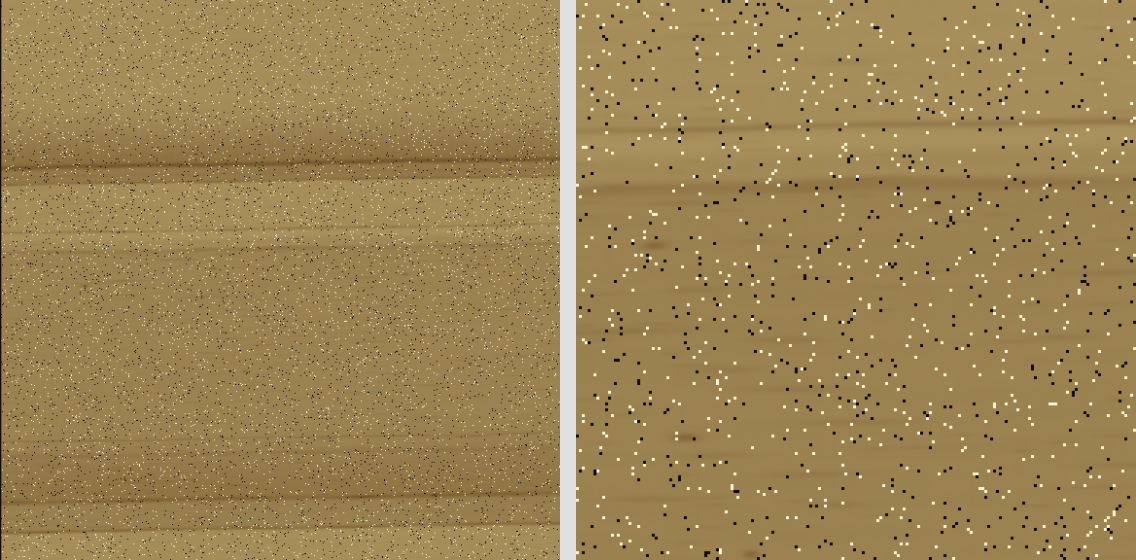
Left: the whole. Right: its middle third, enlarged.
Give the GLSL for this texture, as a Shadertoy shader.

```glsl
// Aged tan board with slightly tilted horizontal grooves, sprinkled with light and dark specks.
// A tone profile across the grooves is roughened by layered sines and cellular
// dashes, mapped to a brown ramp, then covered with area-filtered square specks.

float hash(vec2 p) {
    vec3 q = fract(p.xyx * vec3(0.1031, 0.1030, 0.0973));
    q += dot(q, q.yzx + 33.33);
    return fract((q.x + q.y) * q.z);
}

// Soft ridge of the given width centred on a height
float ridge(float v, float centre, float width) {
    float d = (v - centre) / width;
    return exp(-d * d);
}

float band(float v, float top, float bottom, float soft) {
    return smoothstep(top - soft, top + soft, v) * (1.0 - smoothstep(bottom - soft, bottom + soft, v));
}

// Cellular noise with one long, thin blot in some of the cells
float dashes(vec2 p, vec2 cellSize, float density) {
    vec2 q = p / cellSize, cell = floor(q);
    float sum = 0.0;
    for (int j = -1; j <= 1; j++)
    for (int i = -1; i <= 1; i++) {
        vec2 id = cell + vec2(i, j);
        vec2 centre = id + vec2(hash(id + 11.0), hash(id + 47.0));
        vec2 d = (q - centre) / vec2(0.2 + 0.35 * hash(id + 83.0), 0.22);
        sum += step(hash(id + 5.0), density) * exp(-dot(d, d) * 1.5);
    }
    return sum;
}

// Uneven strength along a groove, different for each seed
float wear(float x, float seed) {
    return 0.8 + 0.2 * sin(x * 8.0 + seed + 2.0 * sin(x * 21.0 + seed * 3.0));
}

// Brightness across the board: v runs downward, x along the grooves
float grooveTone(float v, float x) {
    float tone = 0.95;

    // Deep upper groove with a long shadow above it
    tone -= 0.37 * pow(smoothstep(0.15, 0.315, v), 1.6) * (1.0 - smoothstep(0.300, 0.307, v));
    tone -= 0.25 * band(v, 0.303, 0.331, 0.003);
    tone -= 0.22 * ridge(v, 0.300, 0.0045);
    tone -= 0.08 * wear(x, 1.0) * ridge(v, 0.317, 0.002);
    tone -= 0.26 * wear(x, 2.0) * ridge(v, 0.331, 0.0025);

    // Narrow bead below the pale strip
    tone -= 0.24 * wear(x, 3.6) * ridge(v, 0.417, 0.0022);
    tone += 0.07 * wear(x, 5.0) * ridge(v, 0.426, 0.005);
    tone -= 0.05 * ridge(v, 0.440, 0.006);
    tone -= 0.18 * wear(x, 4.0) * ridge(v, 0.452, 0.004);

    // Wide flat panel and the lower moulding
    tone -= 0.14 * band(v, 0.450, 0.952, 0.007);
    tone -= 0.15 * smoothstep(0.77, 0.89, v) * (1.0 - smoothstep(0.897, 0.906, v));
    tone -= 0.04 * band(v, 0.902, 0.951, 0.004);
    tone -= 0.14 * wear(x, 6.0) * ridge(v, 0.790, 0.0025);
    tone -= 0.12 * wear(x, 7.3) * ridge(v, 0.817, 0.0045);
    tone -= 0.21 * wear(x, 8.1) * ridge(v, 0.898, 0.0045);
    tone -= 0.34 * wear(x, 0.4) * ridge(v, 0.951, 0.0030);
    return tone;
}

vec3 woodRamp(float tone) {
    vec3 c = mix(vec3(0.27, 0.18, 0.11), vec3(0.40, 0.30, 0.15), clamp(tone * 4.0, 0.0, 1.0));
    c = mix(c, vec3(0.52, 0.41, 0.22), clamp(tone * 4.0 - 1.0, 0.0, 1.0));
    c = mix(c, vec3(0.59, 0.49, 0.30), clamp(tone * 4.0 - 2.0, 0.0, 1.0));
    return mix(c, vec3(0.66, 0.57, 0.365), clamp(tone * 4.0 - 3.0, 0.0, 1.4));
}

// Exact pixel coverage of tiny square specks: x is light, y is dark
vec2 specks(vec2 uv, float pixel) {
    vec2 q = uv * 576.0, cell = floor(q);
    float size = pixel * 576.0;
    vec2 cover = vec2(0.0);
    for (int j = -1; j <= 1; j++)
    for (int i = -1; i <= 1; i++) {
        vec2 id = cell + vec2(i, j);
        vec2 overlap = clamp(0.5 * (1.0 + size) - abs(q - id - 0.5), 0.0, min(1.0, size)) / size;
        float pick = hash(id + 200.0);
        cover += overlap.x * overlap.y * vec2(step(pick, 0.018), step(0.982, pick));
    }
    return min(cover, 1.0);
}

void mainImage(out vec4 fragColor, in vec2 fragCoord) {
    float pixel = 1.0 / iResolution.y;
    vec2 uv = fragCoord * pixel;

    // Tilted, slightly wavy coordinate across the grooves
    float v = 1.0 - uv.y + 0.017 * uv.x;
    v += 0.0007 * sin(uv.x * 13.0 + v * 17.0) + 0.0003 * sin(uv.x * 41.0 - v * 30.0);
    float tone = grooveTone(v, uv.x);

    // Broad stains, fine lengthwise grain and faint upright fibres
    tone += 0.012 * sin(uv.x * 7.0 + 3.0 * sin(v * 11.0)) * sin(v * 19.0 + uv.x * 3.0);
    tone += 0.012 * sin(v * 310.0 + 2.0 * sin(uv.x * 9.0)) * sin(uv.x * 17.0 + v * 90.0);
    float fibre = sin(uv.x * 190.0 + 2.0 * sin(uv.x * 67.0)) * sin(uv.x * 433.0 + v * 5.0);
    tone += 0.015 * fibre * (0.3 + band(v, 0.2, 0.3, 0.04));

    // Short scratches on the panels and a few small dents
    float panel = smoothstep(0.31, 0.36, v);
    tone -= 0.10 * panel * dashes(vec2(uv.x, v), vec2(0.09, 0.012), 0.12);
    tone -= 0.06 * panel * dashes(vec2(uv.x, v) + 3.0, vec2(0.04, 0.008), 0.18);
    tone -= 0.30 * panel * dashes(vec2(uv.x, v) + 7.0, vec2(0.022, 0.014), 0.004);

    vec3 color = woodRamp(tone);
    vec2 speck = specks(uv, pixel);
    color = mix(color, vec3(1.0, 0.97, 0.82), speck.x);
    color = mix(color, vec3(0.06, 0.03, 0.02), speck.y);

    // Thin dark border on the left
    color = mix(vec3(0.07, 0.05, 0.04), color, smoothstep(0.001, 0.001 + 1.5 * pixel, uv.x));
    fragColor = vec4(color, 1.0);
}
```
